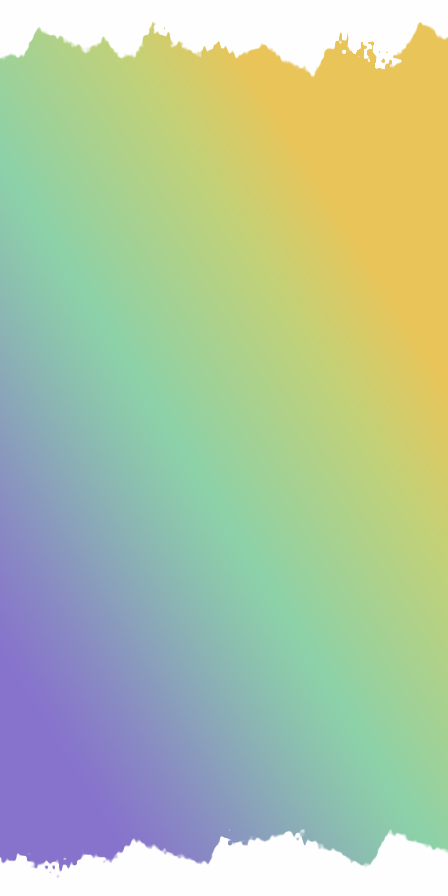
A Shadertoy shader for this background:

```glsl
// Diagonal violet-green-gold gradient painted with ragged, sprayed top and bottom edges
#define TOP_LEVEL 0.9375
#define BOTTOM_LEVEL 0.036
#define SLANT 0.8
#define EDGE_SOFTNESS 0.0025
#define BASE_ROUGHNESS 0.009
#define GRAIN_SCALE vec2(125.0, 190.0)

const vec3 VIOLET = vec3(0.53, 0.45, 0.80);
const vec3 GREEN = vec3(0.55, 0.82, 0.66);
const vec3 LIME = vec3(0.76, 0.82, 0.47);
const vec3 GOLD = vec3(0.91, 0.77, 0.35);
const vec3 PAPER = vec3(0.998);

float hash(vec2 p) {
    vec3 q = fract(vec3(p.xyx) * 0.1031);
    q += dot(q, q.yzx + 33.33);
    return fract((q.x + q.y) * q.z);
}

float noise(vec2 p) {
    vec2 cell = floor(p), f = fract(p);
    f = f * f * (3.0 - 2.0 * f);
    float low = mix(hash(cell), hash(cell + vec2(1, 0)), f.x);
    float high = mix(hash(cell + vec2(0, 1)), hash(cell + vec2(1, 1)), f.x);
    return mix(low, high, f.y);
}

// Centred noise: fine grain over broader clumps
float grain(vec2 uv) {
    float sum = 0.0, weight = 0.6;
    vec2 p = uv * GRAIN_SCALE;
    for (int i = 0; i < 3; i++) {
        sum += weight * (noise(p) - 0.5);
        p = p * 0.47 + 17.3;
        weight *= 0.6;
    }
    return sum;
}

// Lopsided peak of height one
float ridge(float x, float peak, float left, float right) {
    return max(0.0, 1.0 - max((peak - x) / left, (x - peak) / right));
}

float topEdge(float x) {
    float h = TOP_LEVEL;
    h += 0.031 * ridge(x, 0.083, 0.03, 0.14);
    h += 0.020 * ridge(x, 0.23, 0.04, 0.04);
    h += 0.034 * ridge(x, 0.34, 0.04, 0.10);
    h += 0.015 * ridge(x, 0.49, 0.05, 0.04);
    h += 0.014 * ridge(x, 0.59, 0.05, 0.04);
    h -= 0.021 * ridge(x, 0.70, 0.09, 0.03);
    h += 0.015 * ridge(x, 0.75, 0.04, 0.06);
    h -= 0.006 * ridge(x, 0.85, 0.06, 0.05);
    h += 0.036 * ridge(x, 0.94, 0.05, 0.12);
    return h;
}

float bottomEdge(float x) {
    float h = BOTTOM_LEVEL;
    h += 0.005 * ridge(x, 0.04, 0.10, 0.08);
    h -= 0.006 * ridge(x, 0.135, 0.06, 0.05);
    h += 0.012 * ridge(x, 0.20, 0.04, 0.06);
    h += 0.026 * ridge(x, 0.30, 0.06, 0.15);
    h += 0.035 * ridge(x, 0.495, 0.03, 0.14);
    h += 0.037 * ridge(x, 0.646, 0.10, 0.16);
    h += 0.036 * ridge(x, 0.867, 0.04, 0.20);
    return h;
}

// Spray patches widen the band of speckles
float topRoughness(float x) {
    return BASE_ROUGHNESS + 0.10 * ridge(x, 0.83, 0.10, 0.08)
        + 0.03 * ridge(x, 0.48, 0.05, 0.05) + 0.03 * ridge(x, 0.35, 0.04, 0.06);
}

float bottomRoughness(float x) {
    return BASE_ROUGHNESS + 0.022 * ridge(x, 0.14, 0.25, 0.14)
        + 0.025 * ridge(x, 0.51, 0.04, 0.07) + 0.022 * ridge(x, 0.66, 0.04, 0.05);
}

vec3 gradient(vec2 uv) {
    float t = SLANT * uv.x + uv.y;
    vec3 color = mix(VIOLET, GREEN, smoothstep(0.0, 1.0, (t - 0.27) / 0.554) * 0.3
        + 0.7 * clamp((t - 0.27) / 0.554, 0.0, 1.0));
    color = mix(color, LIME, clamp((t - 0.824) / 0.346, 0.0, 1.0));
    return mix(color, GOLD, clamp((t - 1.17) / 0.20, 0.0, 1.0));
}

void mainImage(out vec4 fragColor, in vec2 fragCoord) {
    vec2 uv = fragCoord / iResolution.xy;
    float speckle = grain(uv);

    // Painted area between the two torn edges
    float below = topEdge(uv.x) - uv.y + speckle * topRoughness(uv.x);
    float above = uv.y - bottomEdge(uv.x) + speckle * bottomRoughness(uv.x);
    float soft = max(EDGE_SOFTNESS, 1.0 / iResolution.y);
    float paint = smoothstep(-soft, soft, min(below, above));

    fragColor = vec4(mix(PAPER, gradient(uv), paint), 1.0);
}
```
